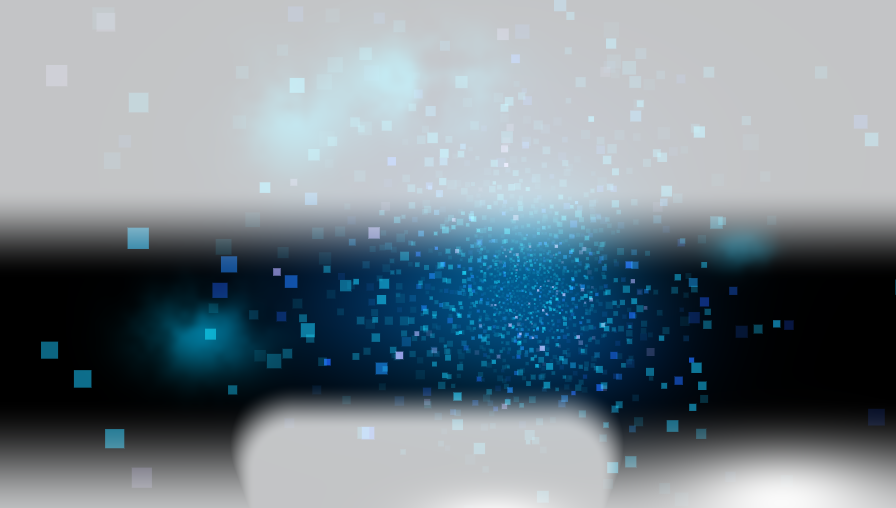
Give the GLSL for this background, as a Shadertoy shader.

```glsl
#define CORE vec2(1.04, 0.43)
#define RINGS 11
#define FIRST_RADIUS 0.05
#define RING_GROWTH 1.35
#define SQUARE_SCALE 0.052
#define SQUARE_MIN 0.0022
#define TEAL vec3(0.06, 0.52, 0.66)
#define BLUE vec3(0.10, 0.30, 0.90)
#define LAVENDER vec3(0.68, 0.64, 1.00)
#define MIST_GREY vec3(0.765, 0.77, 0.775)

vec4 hash4(vec3 v) {
    vec4 q = fract(v.xyzx * vec4(0.1031, 0.1030, 0.0973, 0.1099));
    q += dot(q, q.wzxy + 33.33);
    return fract((q.xxyz + q.yzzw) * q.zywx);
}

float noise(vec2 p) {
    vec2 i = floor(p), f = fract(p);
    f = f * f * (3.0 - 2.0 * f);
    float low = mix(hash4(vec3(i, 7.0)).x, hash4(vec3(i + vec2(1, 0), 7.0)).x, f.x);
    float high = mix(hash4(vec3(i + vec2(0, 1), 7.0)).x, hash4(vec3(i + 1.0, 7.0)).x, f.x);
    return mix(low, high, f.y);
}

float fbm(vec2 p) {
    float sum = 0.0, weight = 0.5;
    for (int i = 0; i < 4; i++) {
        sum += weight * noise(p);
        p = p * 2.03 + 11.7;
        weight *= 0.5;
    }
    return sum;
}

float glow(vec2 p, vec2 center, vec2 radius) {
    vec2 d = (p - center) / radius;
    return exp(-dot(d, d));
}

vec3 screenBlend(vec3 base, vec3 light) {
    return 1.0 - (1.0 - base) * (1.0 - clamp(light, 0.0, 1.0));
}

float roundedBox(vec2 p, vec2 halfSize, float radius) {
    vec2 d = abs(p) - halfSize + radius;
    return length(max(d, 0.0)) + min(max(d.x, d.y), 0.0) - radius;
}

// Grey sky and floor around a black band
vec3 backdrop(vec2 p) {
    float sky = smoothstep(0.45, 0.63, p.y);
    float ground = 1.0 - smoothstep(-0.03, 0.215, p.y);
    float mound = 1.0 - smoothstep(-0.06, 0.03, roundedBox(p - vec2(0.842, 0.0), vec2(0.40, 0.215), 0.14));
    vec3 color = MIST_GREY * max(sky, max(ground, mound));
    float white = glow(p, vec2(1.54, 0.01), vec2(0.19, 0.09)) + glow(p, vec2(0.975, -0.02), vec2(0.14, 0.05));
    return mix(color, vec3(0.98), min(white, 1.0));
}

// Soft coloured clouds
vec3 clouds(vec2 p) {
    float smoke = smoothstep(0.15, 0.7, fbm(p * 7.0)) * 1.5;
    vec3 light = vec3(0.0, 0.24, 0.32) * glow(p, CORE, vec2(0.23, 0.20));
    light += vec3(0.0, 0.13, 0.26) * glow(p, vec2(0.78, 0.39), vec2(0.27, 0.17));
    light += vec3(0.0, 0.05, 0.16) * glow(p, vec2(1.16, 0.33), vec2(0.20, 0.15));
    light += vec3(0.0, 0.20, 0.24) * glow(p, vec2(1.05, 0.57), vec2(0.16, 0.09));
    light += vec3(0.04, 0.09, 0.20) * glow(p, vec2(0.95, 0.70), vec2(0.40, 0.22));
    light += smoke * vec3(0.0, 0.30, 0.38) * glow(p, vec2(0.40, 0.345), vec2(0.11, 0.08));
    light += smoke * vec3(0.0, 0.58, 0.66) * glow(p, vec2(0.84, 0.84), vec2(0.13, 0.09));
    light += smoke * vec3(0.0, 0.36, 0.42) * glow(p, vec2(0.58, 0.77), vec2(0.11, 0.11));
    light += smoke * vec3(0.0, 0.22, 0.28) * glow(p, vec2(1.47, 0.51), vec2(0.07, 0.04));
    return light;
}

// Chance that a square appears at a given place
float density(vec2 p, float radius) {
    float chance = 0.13 + 0.85 * exp(-radius * radius * 8.0);
    float rightSide = smoothstep(0.12, 0.5, p.x - CORE.x);
    chance *= 1.0 - 0.5 * rightSide;
    return chance * mix(0.3, 1.0, smoothstep(0.12, 0.27, p.y));
}

// One grid of jittered squares, kept only near its ring
vec3 squareLayer(vec3 color, vec2 p, float ring, float seed, float pixel) {
    float ringRadius = FIRST_RADIUS * pow(RING_GROWTH, ring);
    float side = SQUARE_SCALE * ringRadius + SQUARE_MIN;
    float cellSize = side * 2.2;
    vec2 grid = (p - CORE) / cellSize + seed * vec2(0.37, 0.61);
    vec2 cell = floor(grid);
    vec4 place = hash4(vec3(cell, seed + 3.0));
    vec4 look = hash4(vec3(cell, seed + 51.0));

    vec2 cellCenter = CORE + (cell + 0.5 - seed * vec2(0.37, 0.61)) * cellSize;
    float radius = length(cellCenter - CORE);
    float offset = log(max(radius, FIRST_RADIUS) / ringRadius) / log(RING_GROWTH);
    float kept = step(abs(offset + look.w - 0.5), 0.75) * step(place.w, density(cellCenter, radius));

    float halfSide = side * mix(0.28, 0.52, place.z);
    vec2 jitter = (place.xy - 0.5) * (cellSize - 2.0 * halfSide);
    vec2 d = abs(p - cellCenter - jitter);
    float cover = clamp((halfSide - max(d.x, d.y)) / pixel + 0.5, 0.0, 1.0);

    vec3 tint = mix(TEAL, BLUE, smoothstep(0.55, 0.9, look.x));
    tint = mix(tint, LAVENDER, step(0.94, look.x));
    float alpha = mix(0.12, 0.9, look.y * look.y) * (1.0 + 0.3 * step(0.9, look.z));
    return screenBlend(color, tint * alpha * cover * kept);
}

void mainImage(out vec4 fragColor, in vec2 fragCoord) {
    vec2 p = (fragCoord - 0.5 * iResolution.xy) / iResolution.y + vec2(0.883, 0.5);
    vec3 color = screenBlend(backdrop(p), clouds(p));

    // Squares grow with distance from the core
    for (int i = 0; i < 2 * RINGS; i++) {
        color = squareLayer(color, p, float(i / 2), float(i), 1.0 / iResolution.y);
    }
    fragColor = vec4(color, 1.0);
}
```
